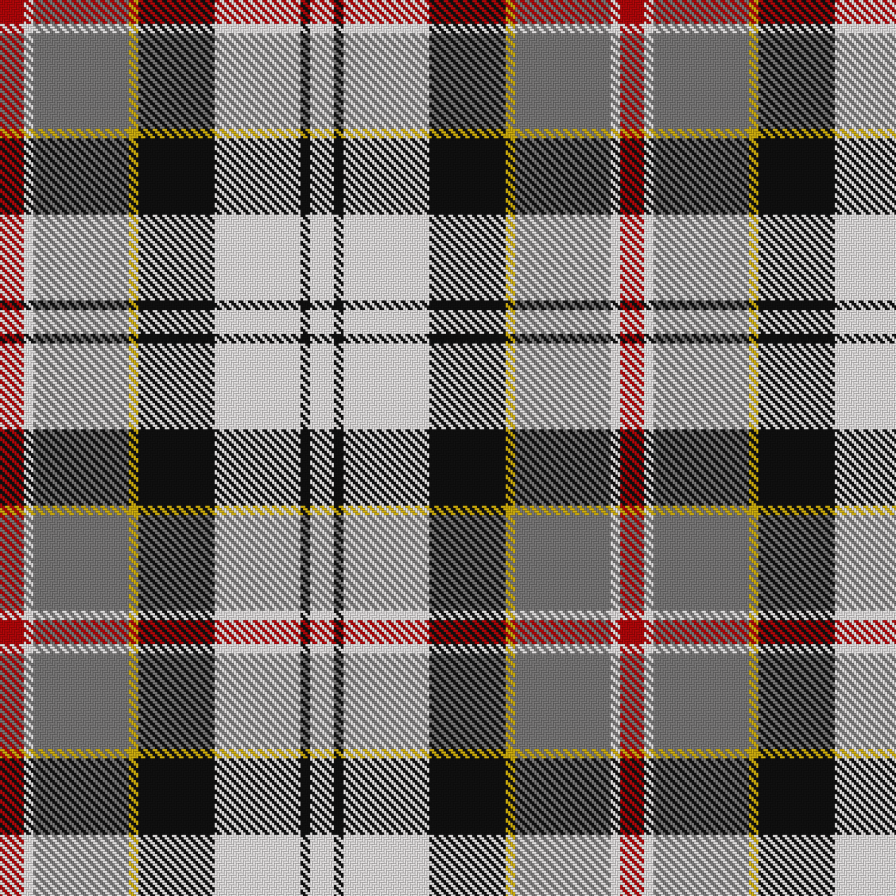
Give the GLSL for this pattern, as a WebGL 1 fragment shader.

```glsl
precision highp float;
// Tartan cloth in red, white, grey, yellow and black, woven as a 2/2 twill.
uniform vec2 u_resolution;

// Colour of a thread; the sett mirrors about the red and the narrow white stripe.
vec3 threadColor(float index) {
  float d = abs(mod(index + 125.5, 260.0) - 130.0);
  vec3 red = vec3(0.71, 0.025, 0.035);
  vec3 white = vec3(0.90, 0.89, 0.89);
  vec3 grey = vec3(0.485, 0.48, 0.48);
  vec3 yellow = vec3(0.82, 0.69, 0.05);
  vec3 black = vec3(0.065);
  vec3 color = mix(red, white, step(5.0, d));
  color = mix(color, grey, step(9.0, d));
  color = mix(color, yellow, step(49.0, d));
  color = mix(color, black, step(53.0, d));
  color = mix(color, white, step(85.0, d));
  color = mix(color, black, step(121.0, d));
  return mix(color, white, step(125.0, d));
}

// Darkens the sides and the ends of a float, both given from 0 to 1.
float floatShade(float across, float along) {
  float side = smoothstep(0.5, 0.2, abs(across - 0.5));
  float tip = smoothstep(0.5, 0.36, abs(along - 0.5));
  return mix(0.62, 1.0, side) * mix(0.82, 1.0, tip);
}

// Each thread passes over two and under two, stepping down to the right.
vec3 weave(vec2 p) {
  vec2 cell = floor(p);
  vec2 f = p - cell;
  float phase = mod(cell.x - cell.y, 4.0);
  if (phase < 1.5) {
    return threadColor(cell.x) * floatShade(f.x, (1.0 - phase + f.y) * 0.5);
  }
  return threadColor(cell.y) * floatShade(f.y, (phase - 2.0 + f.x) * 0.5);
}

void main() {
  // Average a grid of samples, since a thread is hardly wider than a pixel.
  vec3 sum = vec3(0.0);
  for (int j = 0; j < 5; j++) {
    for (int i = 0; i < 5; i++) {
      vec2 offset = (vec2(float(i), float(j)) + 0.5) / 5.0 - 0.5;
      vec2 uv = (gl_FragCoord.xy + offset) / u_resolution;
      sum += weave(vec2(uv.x, 1.0 - uv.y) * 375.65);
    }
  }
  gl_FragColor = vec4(sum / 25.0, 1.0);
}
```
